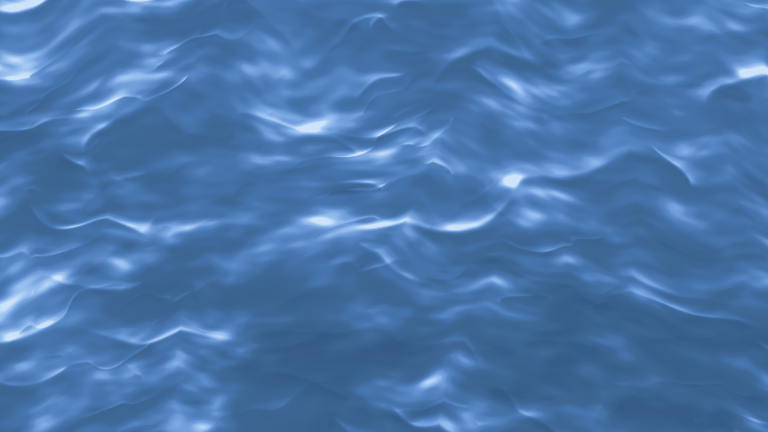
A WebGL 1 fragment shader for this texture:

```glsl
precision highp float;

uniform vec2 u_resolution;

const vec3 ABYSS = vec3(0.205, 0.355, 0.530);
const vec3 DEEP  = vec3(0.240, 0.400, 0.580);
const vec3 BODY  = vec3(0.270, 0.450, 0.670);
const vec3 SLOPE = vec3(0.330, 0.520, 0.760);
const vec3 SHEEN = vec3(0.440, 0.620, 0.860);
const vec3 GLINT = vec3(0.580, 0.740, 0.930);
const vec3 FOAM  = vec3(0.800, 0.890, 0.975);

// Gradient noise, roughly -0.7 to 0.7
vec2 cornerGradient(vec2 cell) {
  float angle = 6.2832 * fract(sin(dot(cell, vec2(127.1, 311.7))) * 43758.55);
  return vec2(cos(angle), sin(angle));
}

float noise(vec2 p) {
  vec2 cell = floor(p);
  vec2 f = p - cell;
  vec2 w = f * f * f * (f * (f * 6.0 - 15.0) + 10.0);
  vec2 e = vec2(1.0, 0.0);
  float a = dot(cornerGradient(cell), f);
  float b = dot(cornerGradient(cell + e.xy), f - e.xy);
  float c = dot(cornerGradient(cell + e.yx), f - e.yx);
  float d = dot(cornerGradient(cell + e.xx), f - e.xx);
  return mix(mix(a, b, w.x), mix(c, d, w.x), w.y);
}

vec2 rotate(vec2 p, float angle) {
  float c = cos(angle);
  float s = sin(angle);
  return vec2(c * p.x + s * p.y, c * p.y - s * p.x);
}

// Bends the wave fronts into tilted, cusped lines
vec2 bendFronts(vec2 p) {
  float arc = 0.28 * p.x - 0.15 * p.x * p.x;
  float cusp = abs(noise(p * vec2(3.2, 1.7) + 4.3));
  float sway = noise(p * vec2(2.6, 3.0) + 17.0);
  return p + vec2(0.05 * sway, 0.10 * cusp + 0.05 * sway - arc);
}

// Wide, short ripples over several sizes
float ripples(vec2 p) {
  float sum = 0.0;
  float weight = 1.0;
  vec2 scale = vec2(3.4, 8.5);
  float tilt = 0.16;
  for (int i = 0; i < 4; i++) {
    sum += weight * noise(rotate(p, tilt) * scale + float(i) * 13.7);
    weight *= 0.72;
    scale *= 1.75;
    tilt *= -0.9;
  }
  return sum;
}

float swell(vec2 q) {
  return noise(q) + 0.3 * noise(q * 2.3 + 8.1);
}

// Bright back slope above a sharp crest, shaded front below it
float crest(vec2 p, vec2 scale, float tilt, float seed) {
  vec2 q = rotate(p, tilt) * scale + seed;
  float height = swell(q);
  float rise = (swell(q + vec2(0.0, 0.1)) - height) / 0.1;
  float dist = height / (max(rise, 0.0) + 0.3);
  float facing = smoothstep(0.1, 0.8, rise);
  float patches = smoothstep(-0.12, 0.32, noise(p * vec2(2.7, 3.4) + seed * 1.7));
  float back = smoothstep(-0.035, 0.02, dist) * exp(-8.0 * max(dist, 0.0));
  float front = smoothstep(0.0, -0.06, dist) * exp(5.0 * min(dist, 0.0));
  return facing * (patches * back - 0.25 * front);
}

// Colour ramp over tone, centred on zero
vec3 waterColor(float tone) {
  vec3 color = mix(ABYSS, DEEP, smoothstep(-2.2, -0.9, tone));
  color = mix(color, BODY, smoothstep(-1.0, 0.0, tone));
  color = mix(color, SLOPE, smoothstep(-0.1, 0.75, tone));
  color = mix(color, SHEEN, smoothstep(0.65, 1.4, tone));
  color = mix(color, GLINT, smoothstep(1.3, 2.0, tone));
  return mix(color, FOAM, smoothstep(1.9, 2.8, tone));
}

void main() {
  vec2 p = gl_FragCoord.xy / u_resolution.y;
  vec2 front = bendFronts(p);

  // Broad light, brighter toward the upper left
  float tone = 0.6 * (p.y - 0.5) - 0.25 * (p.x - 0.9);
  tone += 1.1 * noise(p * vec2(1.6, 2.4) + 31.0);

  // Soft ripples with brighter peaks
  float ripple = ripples(front);
  tone += 1.9 * ripple + 1.3 * ripple * ripple - 0.35;

  // Crests in three sizes, streaked by fine grain
  float glare = 2.6 * crest(front, vec2(1.9, 4.6), 0.12, 2.4);
  glare += 2.1 * crest(front, vec2(3.1, 7.5), -0.15, 23.6);
  glare += 1.3 * crest(front, vec2(5.5, 13.0), 0.22, 41.2);
  float streak = noise(rotate(front, 0.2) * vec2(14.0, 42.0));
  tone += glare * (1.0 + 0.7 * streak);

  gl_FragColor = vec4(waterColor(tone), 1.0);
}
```
